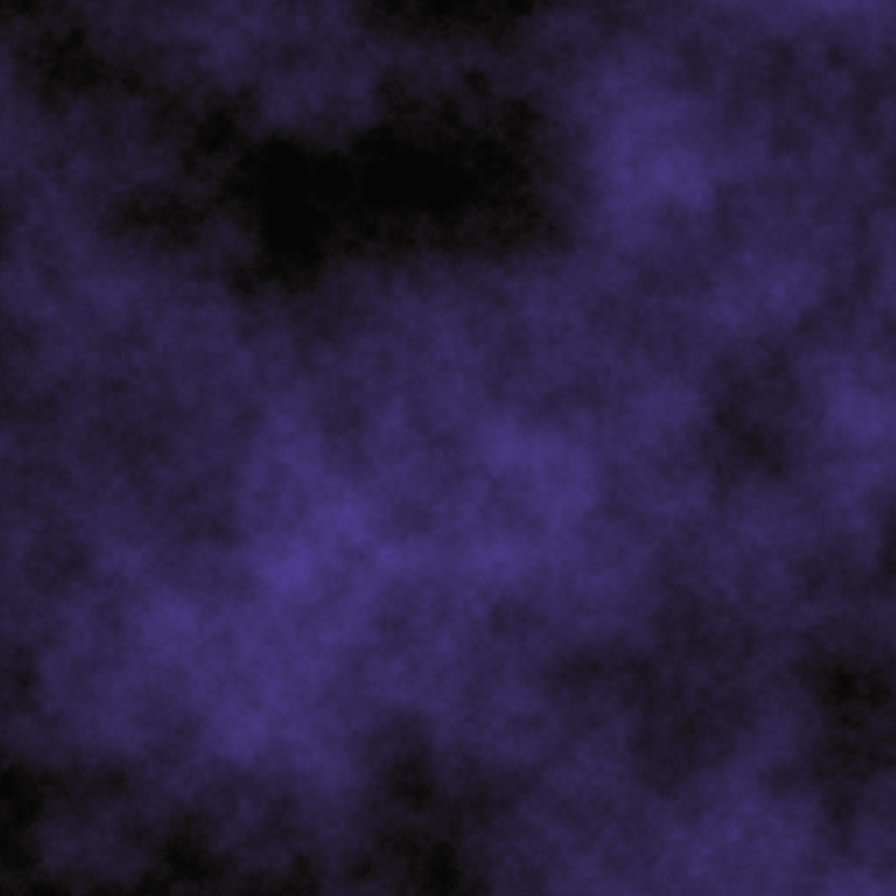
Give the GLSL for this texture, as a Shadertoy shader.

```glsl
const vec3 BLACK = vec3(0.02, 0.02, 0.02);
const vec3 CHARCOAL = vec3(0.070, 0.063, 0.062);
const vec3 VIOLET = vec3(0.292, 0.235, 0.550);

const int OCTAVES = 8;
const float CLOUD_SCALE = 4.0;    // noise cells across the canvas
const float CLOUD_RELIEF = 1.28;  // contrast of the clouds
const float ROUGHNESS = 0.68;     // strength of each finer layer
const float BASE_LIGHT = 0.26;

const vec2 GLOW_CENTER = vec2(0.45, 0.28);
const vec2 GLOW_RADIUS = vec2(0.20, 0.33);
const float GLOW_STRENGTH = 0.30;

const int VOIDS = 3;
const vec2 VOID_CENTERS[VOIDS] = vec2[](vec2(0.46, 0.89), vec2(0.78, 0.14), vec2(0.88, 0.48));
const vec2 VOID_RADIUS = vec2(0.17, 0.14);
const float VOID_STRENGTH = 0.20;

float hash(ivec2 cell) {
    uvec2 q = uvec2(cell) * uvec2(1597334673u, 3812015801u);
    uint h = (q.x ^ q.y) * 1597334673u;
    h = (h ^ (h >> 15)) * 739397u;
    h = (h ^ (h >> 13)) * 974711u;
    h ^= h >> 16;
    return float(h & 0xffffu) / 65535.0;
}

float valueNoise(vec2 p) {
    ivec2 cell = ivec2(floor(p));
    vec2 f = fract(p);
    f = f * f * (3.0 - 2.0 * f);
    float low = mix(hash(cell), hash(cell + ivec2(1, 0)), f.x);
    float high = mix(hash(cell + ivec2(0, 1)), hash(cell + ivec2(1, 1)), f.x);
    return mix(low, high, f.y);
}

// Layered noise centred on zero
float clouds(vec2 p) {
    float sum = 0.0;
    float amplitude = 0.5;
    for (int i = 0; i < OCTAVES; i++) {
        sum += amplitude * (valueNoise(p) - 0.5);
        p = p * 2.0 + vec2(17.3, 31.7);
        amplitude *= ROUGHNESS;
    }
    return sum;
}

float softBlob(vec2 p, vec2 center, vec2 radius) {
    vec2 d = (p - center) / radius;
    return exp(-dot(d, d));
}

void mainImage(out vec4 fragColor, in vec2 fragCoord) {
    vec2 uv = fragCoord / iResolution.xy;

    // Broad glow and dark hollows
    float light = BASE_LIGHT + GLOW_STRENGTH * softBlob(uv, GLOW_CENTER, GLOW_RADIUS);
    for (int i = 0; i < VOIDS; i++) {
        light -= VOID_STRENGTH * softBlob(uv, VOID_CENTERS[i], VOID_RADIUS);
    }

    // Cloud detail
    light += CLOUD_RELIEF * clouds(uv * CLOUD_SCALE);

    // Black through charcoal to violet
    vec3 color = mix(CHARCOAL, VIOLET, clamp(light, 0.0, 1.0));
    color = mix(BLACK, color, smoothstep(-0.2, 0.08, light));
    fragColor = vec4(color, 1.0);
}
```
